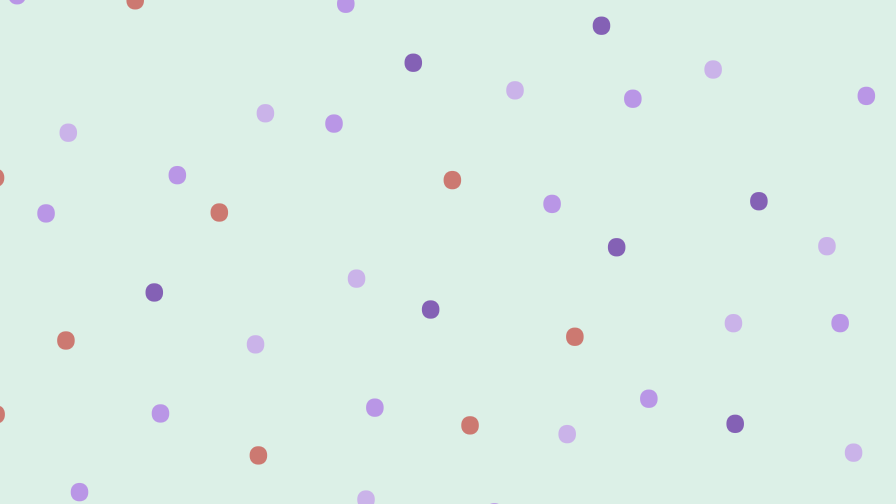
Write a WebGL 1 fragment shader that draws this pattern.

```glsl
precision highp float;
// Sparse confetti of small, slightly squarish dots on a pale mint ground.

uniform vec2 u_resolution;

#define CELL 0.216        // mean dot spacing, in canvas heights
#define JITTER 0.29       // largest shift from the cell centre, in cells
#define TILT 0.42         // rotation of the hidden grid, in radians
#define RADII vec2(0.0174, 0.0182)
#define ROUNDNESS 2.2     // superellipse exponent, 2.0 is an ellipse
#define SEED 7.0

#define MINT vec3(0.863, 0.941, 0.906)
#define LAVENDER vec3(0.725, 0.588, 0.902)
#define PALE_LILAC vec3(0.792, 0.702, 0.914)
#define CORAL vec3(0.800, 0.475, 0.443)
#define PURPLE vec3(0.518, 0.380, 0.710)

vec3 hash3(vec2 cell) {
  vec3 p = fract((cell.xyx + SEED) * vec3(0.1031, 0.1030, 0.0973));
  p += dot(p, p.yxz + 33.33);
  return fract((p.xxy + p.yzz) * p.zyx);
}

// Approximate signed distance to a superellipse.
float dotDistance(vec2 p) {
  vec2 q = pow(abs(p) / RADII + 1e-5, vec2(ROUNDNESS));
  return (pow(q.x + q.y, 1.0 / ROUNDNESS) - 1.0) * RADII.x;
}

// A low-discrepancy rank spreads the four colours evenly.
vec3 dotColor(vec2 cell, float random) {
  float rank = fract(dot(cell, vec2(0.618, 0.292)) + 0.2 * random);
  vec3 color = mix(LAVENDER, PALE_LILAC, step(0.34, rank));
  color = mix(color, CORAL, step(0.58, rank));
  return mix(color, PURPLE, step(0.82, rank));
}

void main() {
  vec2 uv = gl_FragCoord.xy / u_resolution.y;
  float c = cos(TILT), s = sin(TILT);
  mat2 tilt = mat2(c, s, -s, c);

  // Tilted grid with every other row shifted by half a cell.
  vec2 grid = tilt * uv / CELL + 20.0;
  grid.x += 0.5 * mod(floor(grid.y), 2.0);
  vec2 cell = floor(grid);
  vec3 random = hash3(cell);

  // One jittered dot per cell, kept upright by undoing the tilt.
  vec2 center = 0.5 + JITTER * (2.0 * random.xy - 1.0);
  vec2 offset = (fract(grid) - center) * tilt * CELL;
  float coverage = clamp(0.5 - dotDistance(offset) * u_resolution.y, 0.0, 1.0);

  gl_FragColor = vec4(mix(MINT, dotColor(cell, random.z), coverage), 1.0);
}
```
